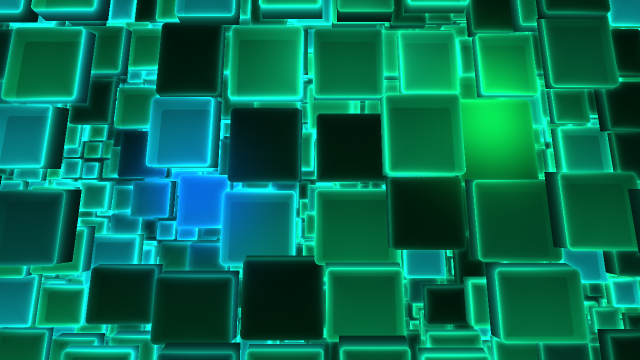
This background is drawn by a Shadertoy shader. Its source:

```glsl
// A wall of glassy square blocks in dark green and teal with neon rims.
// Four hashed grids, from fine to coarse, are painted over each other; each
// block is a rounded face with a side wall leaning to a vanishing point.

const int   LAYERS     = 4;
const float FINE_CELL  = 0.055;             // cell size of the finest grid
const float CELL_RATIO = 1.6;               // growth of cells per layer
const float JITTER     = 0.24;              // shift of blocks, in cells
const float DEPTH      = 0.30;              // length of the side walls
const float TAPER      = 0.20;              // spread of columns downwards
const float RIM_WIDTH  = 0.0065;
const float WALL_FADE  = 0.014;
const vec2  VANISH     = vec2(0.03, 0.0);
const vec2  BLUE_SPOT  = vec2(-0.34, -0.03);
const vec2  GREEN_SPOT = vec2(0.49, 0.17);
const vec2  MINT_SPOT  = vec2(0.10, 0.34);
const vec3  VOID_COL   = vec3(0.00, 0.05, 0.03);
const vec3  BLACK_FACE = vec3(0.00, 0.08, 0.035);
const vec3  GREEN_FACE = vec3(0.01, 0.33, 0.18);
const vec3  TEAL_FACE  = vec3(0.02, 0.40, 0.42);
const vec3  BLUE_LIGHT = vec3(0.03, 0.42, 0.95);
const vec3  LEAF_LIGHT = vec3(0.03, 0.92, 0.34);
const vec3  MINT_LIGHT = vec3(0.06, 0.88, 0.55);
const vec3  CYAN_LIGHT = vec3(0.06, 0.87, 0.86);

struct Block { vec2 center, size, lean; vec4 look; };

vec4 hash4(vec3 p) {
    vec4 q = fract(p.xyzx * vec4(0.1031, 0.1030, 0.0973, 0.1099));
    q += dot(q, q.wzxy + 33.33);
    return fract((q.xxyz + q.yzzw) * q.zywx);
}

float roundBox(vec2 p, vec2 size, float radius) {
    vec2 d = abs(p) - size + radius;
    return length(max(d, 0.0)) + min(max(d.x, d.y), 0.0) - radius;
}

// Hull of a box swept along the vector "lean"
float sweptBox(vec2 p, vec2 size, vec2 lean) {
    vec2 d = abs(p - 0.5 * lean) - size - 0.5 * abs(lean);
    vec2 n = vec2(-lean.y, lean.x) / max(length(lean), 1e-4);
    return max(max(d.x, d.y), abs(dot(p, n)) - dot(abs(n), size));
}

float spot(vec2 p, vec2 center, float radius) {
    vec2 d = (p - center) / radius;
    return exp(-dot(d, d));
}

float faceDistance(vec2 q, Block b) {
    return roundBox(q, b.size, 0.14 * b.size.x);
}

vec3 rimColor(Block b) {
    float mint = 0.45 * b.look.y + 0.5 * smoothstep(-0.5, 0.4, b.center.x);
    vec3 rim = mix(CYAN_LIGHT, MINT_LIGHT, mint);
    rim = mix(rim, BLUE_LIGHT, 0.6 * spot(b.center, BLUE_SPOT, 0.2));
    return rim * mix(0.35, 1.15, b.look.x);
}

vec3 shadeBlock(vec2 p, Block b) {
    vec2 q = p - b.center;
    float d = faceDistance(q, b);
    vec3 rim = rimColor(b);
    if (d > 0.0) return rim * (0.14 + 0.86 * exp(-d / WALL_FADE));

    // Face tint: dark, green or teal glass
    float tone = b.look.x;
    float teal = smoothstep(0.55, 0.95, b.look.y + 0.2 * smoothstep(0.1, -0.6, p.x));
    vec3 col = mix(BLACK_FACE, mix(GREEN_FACE, TEAL_FACE, teal), smoothstep(0.15, 0.6, tone));
    col *= 1.1 - 0.25 * q.y / b.size.y - 0.2 * dot(q, q) / dot(b.size, b.size);

    // Inner back wall seen through the glass
    float back = roundBox(q - 0.5 * b.lean + vec2(0.0, 0.12 * b.size.y), 0.8 * b.size, 0.01);
    col *= 1.0 + 0.35 * tone * smoothstep(-0.002, 0.002, back);

    // Coloured lamps behind the wall
    float lit = smoothstep(0.2, 0.8, b.look.w);
    col = mix(col, BLUE_LIGHT, (0.25 + 0.6 * lit) * spot(p, BLUE_SPOT, 0.17));
    col = mix(col, LEAF_LIGHT, (0.2 + 0.8 * lit) * spot(p, GREEN_SPOT, 0.17));
    col = mix(col, MINT_LIGHT, (0.05 + 0.85 * lit) * spot(p, MINT_SPOT, 0.2));

    // Rim, strongest on the edges that face the vanishing point
    float facing = dot(q / b.size, b.lean / max(length(b.lean), 1e-4));
    float strength = 0.45 + 0.55 * smoothstep(-0.5, 0.9, facing);
    return col + rim * strength * (exp(d / RIM_WIDTH) + 0.12 * exp(d / 0.03));
}

vec3 blockWall(vec2 p) {
    vec3 col = VOID_COL;
    float cell = FINE_CELL;
    for (int layer = 0; layer < LAYERS; layer++) {
        float id = float(layer) * 17.0 + 5.0;
        float presence = layer == 0 ? 1.0 : layer == 3 ? 0.6 : 0.8;
        float top = -1.0;
        vec3 halo = vec3(0.0);
        Block best;
        for (int j = -1; j <= 1; j++) {
            float row = floor(p.y / cell) + float(j);
            float shift = hash4(vec3(row + 60.0, 3.0, id)).x;
            for (int i = -1; i <= 1; i++) {
                float column = floor(p.x / cell - shift) + float(i);
                vec3 key = vec3(column + 60.0, row + 60.0, id);
                vec4 place = hash4(key);
                vec4 look = hash4(key + 131.0);
                if (look.z > presence) continue;
                vec2 c = (vec2(column + shift, row) + 0.5 + JITTER * (place.xy - 0.5)) * cell;
                vec2 size = cell * mix(0.36, 0.5, place.z) * vec2(1.0, 0.92 + 0.16 * look.y);
                vec2 lean = (VANISH - c) * cell * DEPTH * (0.4 + 0.6 * place.w);
                Block b = Block(c, size, lean, look);
                float d = min(faceDistance(p - c, b), sweptBox(p - c, size * 0.96, lean));
                if (d < 0.0 && place.w > top) { top = place.w; best = b; }
                halo = max(halo, rimColor(b) * exp(-max(d, 0.0) / 0.007));
            }
        }
        if (top >= 0.0) col = shadeBlock(p, best);
        else col += 0.4 * halo;
        cell *= CELL_RATIO;
    }
    return col;
}

void mainImage(out vec4 fragColor, in vec2 fragCoord) {
    vec3 sum = vec3(0.0);
    for (int s = 0; s < 4; s++) {           // 2 x 2 samples smooth the edges
        vec2 offset = vec2(s & 1, s >> 1) * 0.5 - 0.25;
        vec2 p = (fragCoord + offset - 0.5 * iResolution.xy) / iResolution.y;
        p.x /= 1.0 - TAPER * p.y;
        sum += min(blockWall(p), 1.0);
    }
    fragColor = vec4(0.25 * sum, 1.0);
}
```
